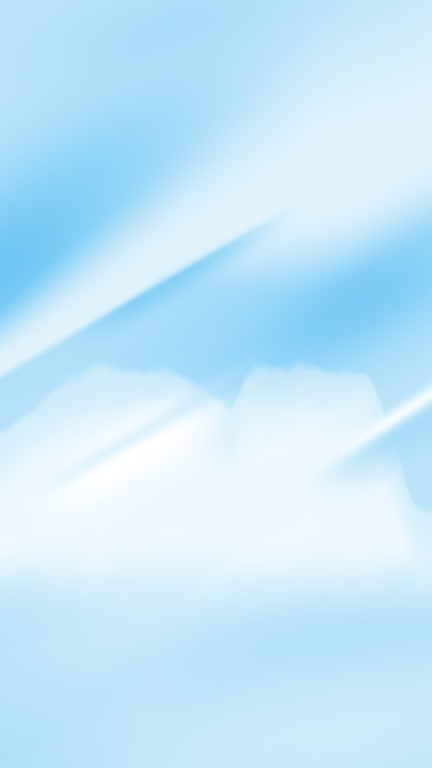
Give the GLSL for this background, as a Shadertoy shader.

```glsl
#define DEEP_BLUE vec3(0.45, 0.785, 0.955)
#define WHITE vec3(1.0)
#define CANVAS_HEIGHT 1.7778
#define WIND_ANGLE 0.53
#define HAZE_AMOUNT 0.035
#define PUFF_SIZE 0.055
#define BAND_TONE 0.77
#define CLOUD_TONE 0.87

vec2 gradientAt(vec2 cell) {
    vec2 k = vec2(dot(cell, vec2(127.1, 311.7)), dot(cell, vec2(269.5, 183.3)));
    return 2.0 * fract(sin(k) * 43758.5) - 1.0;
}

float gradientNoise(vec2 p) {
    vec2 i = floor(p), f = fract(p);
    vec2 u = f * f * f * (f * (f * 6.0 - 15.0) + 10.0);
    vec2 e = vec2(0.0, 1.0);
    float low = mix(dot(gradientAt(i), f), dot(gradientAt(i + e.yx), f - e.yx), u.x);
    float high = mix(dot(gradientAt(i + e), f - e), dot(gradientAt(i + e.yy), f - e.yy), u.x);
    return mix(low, high, u.y);
}

float fbm(vec2 p) {
    float sum = 0.0, amplitude = 0.5;
    for (int octave = 0; octave < 4; octave++) {
        sum += amplitude * gradientNoise(p);
        p = mat2(1.6, 1.2, -1.2, 1.6) * p + 3.7;
        amplitude *= 0.5;
    }
    return sum;
}

vec2 turn(vec2 p, float angle) {
    float c = cos(angle), s = sin(angle);
    return vec2(c * p.x + s * p.y, c * p.y - s * p.x);
}

// Soft tilted ellipse
float glow(vec2 p, vec2 centre, vec2 radii, float tilt) {
    vec2 q = turn(p - centre, tilt) / radii;
    return exp(-dot(q, q));
}

// Tapered line with separate softness above and below
float streak(vec2 p, vec2 a, vec2 b, float above, float below) {
    vec2 dir = normalize(b - a), q = p - a;
    float along = dot(q, dir) / length(b - a);
    float across = dir.x * q.y - dir.y * q.x;
    float d = across / (across > 0.0 ? above : below);
    return exp(-d * d) * smoothstep(0.0, 0.35, along) * (1.0 - smoothstep(0.5, 1.0, along));
}

float skyTone(vec2 p) {
    float tone = 0.52;
    tone = mix(tone, 0.39, glow(p, vec2(0.42, 1.72), vec2(0.3, 0.1), 0.2));
    tone = mix(tone, 0.64, glow(p, vec2(0.98, 1.62), vec2(0.42, 0.2), 0.4));
    tone = mix(tone, 0.32, glow(p, vec2(0.22, 1.38), vec2(0.35, 0.15), 0.6));
    tone = mix(tone, -0.05, glow(p, vec2(-0.04, 1.13), vec2(0.38, 0.16), 0.62));
    tone = mix(tone, 0.38, glow(p, vec2(0.45, 1.04), vec2(0.38, 0.14), WIND_ANGLE));
    tone = mix(tone, 0.06, glow(p, vec2(0.83, 1.08), vec2(0.38, 0.13), 0.5));
    // Lower haze
    tone = mix(tone, 0.62, glow(p, vec2(0.36, 0.36), vec2(0.28, 0.13), 0.3));
    tone = mix(tone, 0.45, glow(p, vec2(0.82, 0.29), vec2(0.35, 0.07), 0.1));
    tone = mix(tone, 0.64, glow(p, vec2(0.75, 0.08), vec2(0.5, 0.13), 0.2));
    return mix(tone, 0.44, glow(p, vec2(0.0, 0.0), vec2(0.2, 0.15), 0.0));
}

// Broad wind-blown band, crisp below on the left and diffuse on the right
float bandMask(vec2 p) {
    float bottom = 0.905 + 0.586 * p.x - 0.16 * smoothstep(0.35, 0.85, p.x);
    float top = 1.0 + 0.8 * p.x - 0.12 * smoothstep(0.7, 1.0, p.x);
    float bottomBlur = mix(0.014, 0.1, smoothstep(0.25, 0.7, p.x));
    float topBlur = 0.07 + 0.13 * p.x;
    return smoothstep(bottom - bottomBlur, bottom + bottomBlur, p.y)
        * (1.0 - smoothstep(top - topBlur, top + topBlur, p.y));
}

// Two rounded cloud banks over a shared fading base
float cloudMask(vec2 p) {
    float left = 0.93 - 1.7 * (p.x - 0.3) * (p.x - 0.3);
    float right = 0.93 - 0.75 * (p.x - 0.69) * (p.x - 0.69) - 0.27 * smoothstep(0.84, 0.98, p.x);
    right -= 0.3 * (1.0 - smoothstep(0.4, 0.6, p.x));
    float depth = max(left, right) + PUFF_SIZE * fbm(p * 9.0) - p.y;
    float body = 0.5 * smoothstep(-0.012, 0.018, depth) + 0.5 * smoothstep(0.0, 0.2, depth);
    return body * smoothstep(0.33, 0.53, p.y + 0.04 * fbm(p * 4.0));
}

void mainImage(out vec4 fragColor, in vec2 fragCoord) {
    vec2 p = fragCoord / iResolution.xy * vec2(1.0, CANVAS_HEIGHT);
    float tone = skyTone(p);

    tone = mix(tone, BAND_TONE, bandMask(p));
    tone = mix(tone, 0.08, 0.85 * streak(p, vec2(0.13, 0.972), vec2(0.72, 1.318), 0.01, 0.035));
    tone = mix(tone, CLOUD_TONE, cloudMask(p));

    // Streaks through the clouds
    tone = mix(tone, 0.62, 0.7 * streak(p, vec2(0.06, 0.615), vec2(0.66, 0.985), 0.018, 0.022));
    tone = mix(tone, 0.94, 0.7 * streak(p, vec2(0.12, 0.69), vec2(0.5, 0.905), 0.025, 0.025));
    tone = mix(tone, 1.0, streak(p, vec2(0.04, 0.57), vec2(0.64, 0.91), 0.025, 0.06));
    tone = mix(tone, 0.36, 0.9 * streak(p, vec2(0.68, 0.63), vec2(1.4, 1.07), 0.03, 0.065));
    tone = mix(tone, 0.93, streak(p, vec2(0.66, 0.65), vec2(1.4, 1.12), 0.018, 0.018));

    // Fine haze drawn out along the wind
    tone += HAZE_AMOUNT * fbm(turn(p, WIND_ANGLE) * vec2(2.5, 12.0));
    fragColor = vec4(mix(DEEP_BLUE, WHITE, clamp(tone, -0.05, 1.0)), 1.0);
}
```
